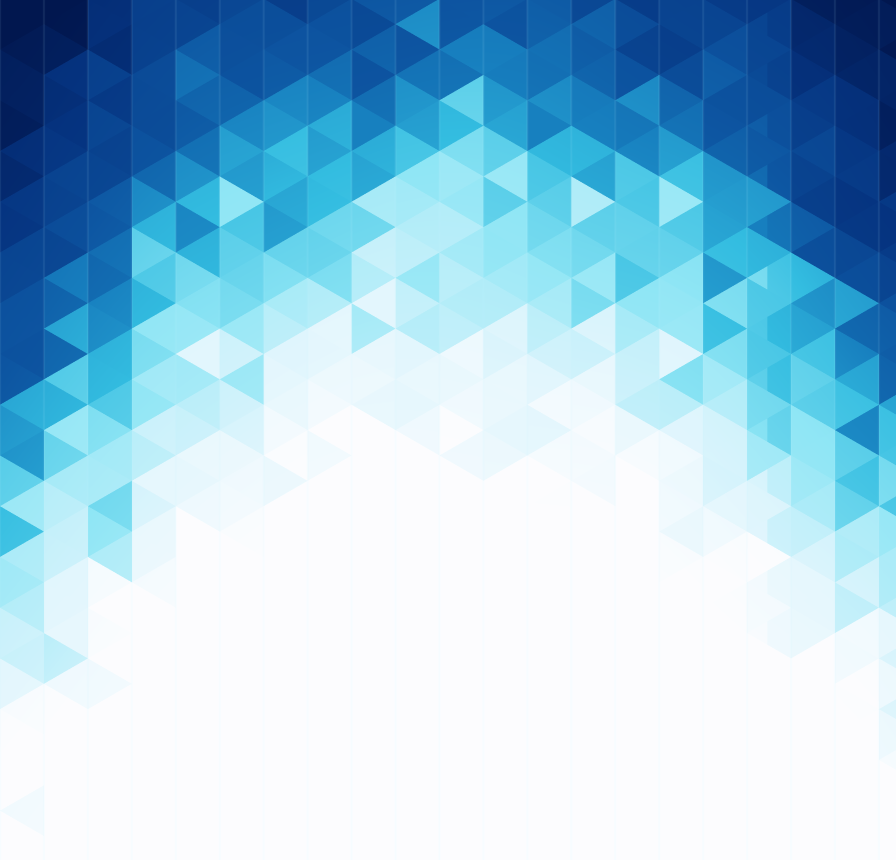
Reproduce this background procedurally as a Shadertoy shader.

```glsl
// Mosaic of translucent triangles fading from a navy arch down to white.

#define COLUMN 0.0511        // column width, in canvas heights
#define ROW 0.0590           // triangle side, in canvas heights
#define ARCH 0.335           // how far the dark sides hang down
#define SIDE_STEP 0.035      // extra drop of the outermost columns
#define SMALL_JITTER 0.070   // tone variation of single triangles
#define LARGE_JITTER 0.085   // tone variation of double-size triangles
#define DIAMOND_JITTER 0.040 // tone variation of rhombi
#define SEAM 0.09            // strength of the vertical seams
#define SAMPLES 3            // antialiasing samples per axis

float hash(vec3 p) {
    p = fract(p * vec3(0.1031, 0.1130, 0.0973));
    p += dot(p, p.yzx + 33.33);
    return fract((p.x + p.y) * p.z);
}

// Triangle id: column and the two slanted bands.
vec3 triangleId(vec2 g) {
    return floor(vec3(g.x, g.y + 0.5 * g.x, g.y - 0.5 * g.x));
}

// Centre of a triangle in grid units.
vec2 triangleCenter(vec3 id) {
    float middle = id.y - id.z;
    float side = id.x < middle ? 0.6667 : 0.3333;
    return vec2(id.x + side, 0.5 * (id.y + id.z + 1.0));
}

float ramp(float a, float b, float t) {
    return clamp((t - a) / (b - a), 0.0, 1.0);
}

// Depth runs from the dark upper corners to the white base.
vec3 palette(float t) {
    vec3 c = vec3(0.005, 0.09, 0.31);
    c = mix(c, vec3(0.02, 0.20, 0.50), ramp(-0.34, -0.16, t));
    c = mix(c, vec3(0.05, 0.33, 0.63), ramp(-0.16, 0.00, t));
    c = mix(c, vec3(0.09, 0.50, 0.75), ramp(0.00, 0.08, t));
    c = mix(c, vec3(0.20, 0.74, 0.88), ramp(0.08, 0.16, t));
    c = mix(c, vec3(0.56, 0.90, 0.96), ramp(0.16, 0.27, t));
    c = mix(c, vec3(0.87, 0.96, 0.99), ramp(0.27, 0.40, t));
    return mix(c, vec3(0.988, 0.99, 0.998), ramp(0.40, 0.53, t));
}

// Arched depth at a point measured from the top left.
float archDepth(vec2 p, float aspect) {
    float x = 2.0 * p.x / aspect - 1.0;
    float drop = ARCH * x * x + SIDE_STEP * step(0.73, abs(x));
    drop += 0.04 * smoothstep(0.55, 1.0, -x);
    return p.y - drop + 0.012 * sin(9.0 * x + 7.0 * p.y);
}

vec3 mosaic(vec2 p, float aspect) {
    vec2 cell = vec2(COLUMN, ROW);
    vec2 g = (p + vec2(0.0, 0.0014)) / cell;
    vec3 id = triangleId(g);
    vec3 largeId = triangleId(0.5 * g);

    // Facets are mostly flat, with a trace of the smooth gradient.
    vec2 facetPoint = triangleCenter(id) * cell;
    float depth = archDepth(mix(facetPoint, p, 0.15), aspect);

    // Overlapping layers shift the tone of each facet.
    depth += SMALL_JITTER * (hash(id + 17.0) - 0.5);
    depth += LARGE_JITTER * (hash(largeId + 61.0) - 0.5);
    depth += DIAMOND_JITTER * (hash(vec3(id.yz, 5.0) + 29.0) - 0.5);

    // Sparse accents, strongest through the cyan band.
    float band = smoothstep(0.06, 0.18, depth) * (1.0 - smoothstep(0.34, 0.46, depth));
    float accent = hash(id + 83.0);
    depth += band * (0.07 * step(0.90, accent) - 0.08 * step(accent, 0.08));

    // Fine light seams between columns.
    float seamDistance = abs(fract(g.x + 0.5) - 0.5) * COLUMN;
    float seam = 1.0 - smoothstep(0.0004, 0.0018, seamDistance);
    return mix(palette(depth), vec3(0.75, 0.95, 1.0), SEAM * seam);
}

void mainImage(out vec4 fragColor, in vec2 fragCoord) {
    float aspect = iResolution.x / iResolution.y;
    vec3 color = vec3(0.0);
    for (int i = 0; i < SAMPLES; i++) {
        for (int j = 0; j < SAMPLES; j++) {
            vec2 shift = (vec2(float(i), float(j)) + 0.5) / float(SAMPLES) - 0.5;
            vec2 p = (fragCoord + shift) / iResolution.y;
            color += mosaic(vec2(p.x, 1.0 - p.y), aspect);
        }
    }
    fragColor = vec4(color / float(SAMPLES * SAMPLES), 1.0);
}
```
